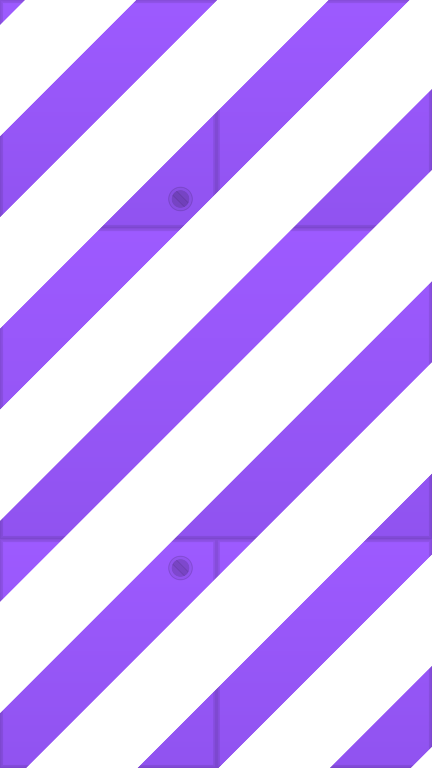
Give the GLSL for this pattern, as a WebGL 1 fragment shader.

```glsl
precision highp float;
// Violet metal panels with seams and two slotted screws, seen through
// repeating white diagonal stripes. Stripes come from a wrapped diagonal
// coordinate; panels and screws from distances mirrored about mid-height.

uniform vec2 u_resolution;

// Coverage of a shape with signed distance d, smoothed over one pixel.
float fill(float d, float pixel) {
  return 1.0 - smoothstep(-0.5 * pixel, 0.5 * pixel, d);
}

// Darkening of a groove: a soft shoulder with a deeper core.
float groove(float d, float pixel) {
  return 0.09 * fill(d - 3.2, pixel) + 0.05 * fill(d - 1.4, pixel);
}

// Darkening of a screw: collar, outlined rim, head and diagonal slot.
float screw(vec2 d, float pixel) {
  float r = length(d);
  float collar = fill(r - 12.0, pixel);
  float rim = fill(abs(r - 11.8) - 0.6, pixel);
  float head = fill(r - 8.8, pixel);
  float across = abs(d.x - d.y) * 0.7071;
  float slot = fill(across - 2.6, pixel) * head;
  float slotEdge = fill(abs(across - 2.8) - 0.6, pixel) * head;
  return 0.06 * collar + 0.10 * rim + 0.13 * head + 0.04 * slot + 0.07 * slotEdge;
}

void main() {
  // The canvas spans 432 x 768 units, with y running down from the top.
  vec2 p = gl_FragCoord.xy / u_resolution * vec2(432.0, 768.0);
  p.y = 768.0 - p.y;
  float pixel = 768.0 / u_resolution.y;

  // Three rows of panels, each shaded darker towards its foot.
  float fromMiddle = abs(p.y - 383.5);
  float outerRow = step(155.5, fromMiddle);
  float rowTop = p.y < 228.0 ? 0.0 : (p.y < 539.0 ? 228.0 : 539.0);
  float rowHeight = mix(311.0, 228.5, outerRow);
  float shade = clamp((p.y - rowTop) / rowHeight, 0.0, 1.0);
  vec3 violet = mix(vec3(0.616, 0.353, 1.0), vec3(0.565, 0.325, 0.94), shade);

  // Seams between rows and around the border; the outer rows also split in two.
  float border = min(min(p.x, 432.0 - p.x), min(p.y, 768.0 - p.y));
  float seam = min(border, abs(fromMiddle - 155.5));
  seam = min(seam, mix(1000.0, abs(p.x - 216.5), outerRow));
  float dark = groove(seam, pixel);

  // One screw in each outer row.
  float screwY = p.y < 383.5 ? 199.0 : 568.0;
  dark += screw(p - vec2(180.5, screwY), pixel);
  violet *= 1.0 - dark;

  // Diagonal bands, 81 units of violet in every 192.3 along either axis.
  float along = mod(p.x + p.y - 176.8 + 96.15, 192.3) - 96.15;
  float band = fill((abs(along) - 40.5) * 0.7071, pixel);
  gl_FragColor = vec4(mix(vec3(1.0), violet, band), 1.0);
}
```
